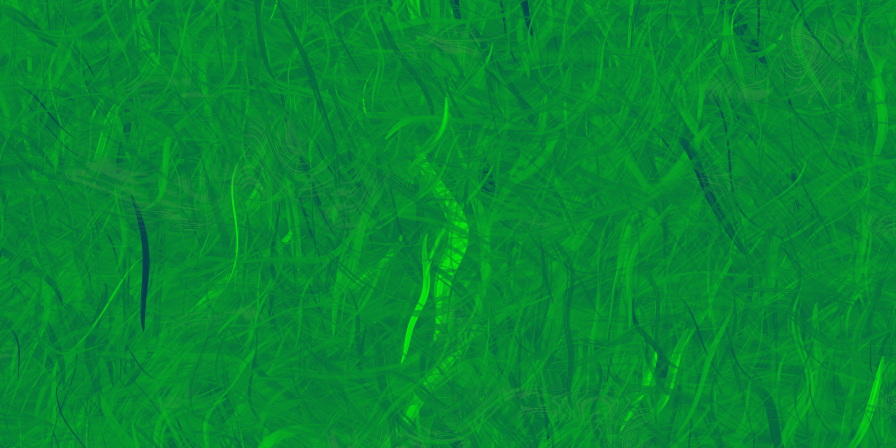
Give the GLSL for this background, as a Shadertoy shader.

```glsl
const int LAYERS = 38;
const vec2 CELL = vec2(0.42, 0.075);
const float MID_TONE = 0.52;

vec4 hash4(vec2 p) {
    vec4 q = fract(p.xyxy * vec4(0.1031, 0.1030, 0.0973, 0.1099));
    q += dot(q, q.wzxy + 33.33);
    return fract((q.xxyz + q.yzzw) * q.zywx);
}

float hash1(vec2 p) {
    vec3 q = fract(p.xyx * 0.1031);
    q += dot(q, q.yzx + 33.33);
    return fract((q.x + q.y) * q.z);
}

float valueNoise(vec2 p) {
    vec2 i = floor(p), f = fract(p);
    f = f * f * (3.0 - 2.0 * f);
    float low = mix(hash1(i), hash1(i + vec2(1, 0)), f.x);
    float high = mix(hash1(i + vec2(0, 1)), hash1(i + vec2(1, 1)), f.x);
    return mix(low, high, f.y);
}

vec2 rotate(vec2 p, vec2 direction) {
    return vec2(dot(p, direction), direction.x * p.y - direction.y * p.x);
}

// Navy through mid green to bright green
vec3 pigment(float tone) {
    return vec3(0.02, tone, 0.41 - 0.4 * tone);
}

// Sine curve: x is its height, y its slope
vec2 wave(float x, float frequency, float steepness, float phase) {
    float angle = frequency * x + phase;
    return steepness * vec2(sin(angle) / frequency, cos(angle));
}

// Paint one layer of wavy strokes, one inside each cell, over the tone below
float paintLayer(float tone, vec2 p, float layer, float pixel) {
    vec4 random = hash4(vec2(layer, 7.0));
    float angle = mix(-1.45, 1.4, fract(layer * 0.618 + 0.3));
    vec2 direction = vec2(cos(angle), sin(angle));
    vec2 q = rotate(p, direction) + random.xy * 9.0 + 4.0;

    // Broad bend shared by neighbours, then staggered rows of cells
    vec2 bend = wave(q.x, mix(5.0, 13.0, random.z), 0.5, 6.283 * random.w + 2.5 * q.y);
    q.y -= bend.x;
    float row = floor(q.y / CELL.y);
    float shifted = q.x / CELL.x + hash1(vec2(row, layer * 13.0));
    vec2 seed = vec2(floor(shifted), row) + layer * vec2(61.0, 37.0);
    vec4 shape = hash4(seed);
    vec4 style = hash4(seed + vec2(173.0, 419.0));

    // Stroke centre, own curve and tapered width
    float halfLength = mix(0.08, 0.205, shape.w);
    float x = (fract(shifted) - 0.5) * CELL.x;
    x -= (shape.x - 0.5) * (CELL.x - 2.0 * halfLength);
    float along = x / halfLength;
    vec2 curve = wave(x, mix(16.0, 34.0, style.x), 0.4 * style.y, 6.283 * shape.z);
    float thinning = 1.0 - 0.6 * layer / float(LAYERS);
    float width = mix(0.0016, 0.023, style.z * style.z * thinning);
    float room = max(0.5 * CELL.y - width - abs(0.4 * style.y) / mix(16.0, 34.0, style.x), 0.0);
    float y = q.y - (row + 0.5) * CELL.y - (2.0 * shape.y - 1.0) * room;
    float slope = bend.y + curve.y;
    float stretch = inversesqrt(1.0 + slope * slope);
    float across = (y - curve.x) * stretch;
    width *= sqrt(max(1.0 - along * along, 0.0));
    float cover = clamp((width - abs(across)) / pixel + 0.5, 0.0, 1.0);
    if (abs(along) > 1.0 || cover <= 0.0) return tone;

    // Steep parts catch the most light or shade, by the way they lean
    float steep = (direction.y + slope * direction.x) * stretch;
    float accent = smoothstep(0.91, 0.98, style.w);
    float bristle = valueNoise(vec2(across * 210.0, x * 9.0) + shape.xy * 90.0 + 50.0);
    float mark = MID_TONE + 0.11 * steep * abs(steep);
    mark += 0.13 * (fract(style.w * 17.0) - 0.5) + 0.13 * (bristle - 0.5);
    mark += 0.27 * accent * steep * steep * steep;
    float opacity = mix(0.35, 0.85, max(accent, style.y));
    opacity *= mix(smoothstep(0.2, 0.65, bristle), 1.0, 0.5 * accent);
    return mix(tone, mark, cover * opacity);
}

// Small patches of pale dry scratches
float dryBrush(vec2 p) {
    float patches = smoothstep(0.7, 0.95, valueNoise(p * vec2(5.0, 10.0) + 31.0));
    vec2 q = rotate(p, normalize(vec2(1.0, 0.5 * valueNoise(p * 9.0) - 0.3))) + 3.0;
    return patches * smoothstep(0.5, 0.8, valueNoise(q * vec2(28.0, 190.0)));
}

void mainImage(out vec4 fragColor, in vec2 fragCoord) {
    vec2 p = fragCoord / iResolution.y;
    float pixel = 1.0 / iResolution.y;
    float tone = MID_TONE + 0.16 * (valueNoise(p * vec2(9.0, 40.0)) - 0.5);

    // Gentle swirl keeps the layers from running parallel
    vec2 swirled = p + 0.035 * sin(p.yx * vec2(7.0, 5.0) + vec2(1.0, 2.6));
    for (int layer = 0; layer < LAYERS; layer++) {
        tone = paintLayer(tone, swirled, float(layer), pixel);
    }
    vec3 color = pigment(clamp(tone, 0.14, 0.88));
    color = mix(color, vec3(0.25, 0.6, 0.28), 0.4 * dryBrush(p));
    fragColor = vec4(color, 1.0);
}
```
